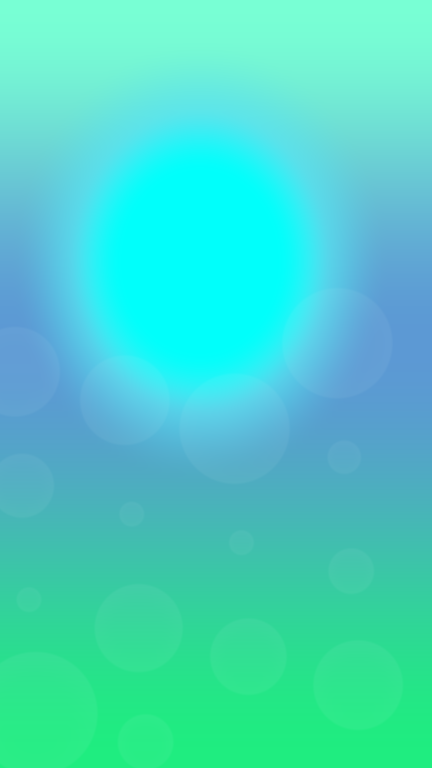
Give the GLSL for this background, as a WebGL 1 fragment shader.

```glsl
precision highp float;
// A soft cyan oval glowing over a mint, blue and green vertical gradient,
// with faint translucent discs drifting through the lower part.
// Gradient and glow use smoothsteps; a loop lays the discs out in slanted rows.

uniform vec2 u_resolution;

#define MINT vec3(0.47, 1.0, 0.83)
#define BLUE vec3(0.36, 0.60, 0.83)
#define GREEN vec3(0.12, 0.93, 0.50)
#define HALO vec3(0.33, 0.90, 0.95)
#define CORE vec3(0.0, 1.0, 0.985)
#define GLOW_CENTER vec2(0.463, 0.659)
#define GLOW_RADIUS vec2(0.294, 0.193)
#define DISC_COUNT 15
#define DISC_ALPHA 0.065
#define ASPECT 1.77778

const float TAU = 6.28319;

// Vertical backdrop; depth runs from 0 at the top to 1 at the bottom
vec3 backdrop(float depth) {
    vec3 color = mix(MINT, BLUE, smoothstep(0.0, 0.44, depth));
    return mix(color, GREEN, smoothstep(0.46, 1.0, depth));
}

// Wide halo with a saturated core
vec3 addGlow(vec3 color, vec2 uv) {
    float r = length((uv - GLOW_CENTER) / GLOW_RADIUS);
    color = mix(color, HALO, 1.0 - smoothstep(0.75, 1.5, r));
    return mix(color, CORE, 1.0 - smoothstep(0.6, 1.05, r));
}

// Disc center in uv: columns advance by about a quarter while rows descend
vec2 discCenter(float i) {
    return vec2(fract(0.035 + 0.254 * i), 0.516 - 0.0371 * i);
}

// Disc radius in canvas widths: a slow swell with a quicker ripple
float discRadius(float i) {
    float swell = cos(TAU * (i - 0.5) / 11.0);
    float ripple = cos(TAU * (i - 13.0) / 2.5);
    return max(0.03, 0.068 + 0.05 * swell - 0.035 * ripple);
}

// Coverage of one disc, slightly brighter toward its rim
float disc(vec2 uv, float i) {
    float radius = discRadius(i);
    float r = length((uv - discCenter(i)) * vec2(1.0, ASPECT));
    float fill = 1.0 - smoothstep(radius - 0.005, radius + 0.002, r);
    return fill * mix(0.75, 1.0, smoothstep(0.5, 1.0, r / radius));
}

void main() {
    vec2 uv = gl_FragCoord.xy / u_resolution;
    vec3 color = addGlow(backdrop(1.0 - uv.y), uv);

    // Translucent discs
    for (int n = 0; n < DISC_COUNT; n++) {
        color = mix(color, vec3(0.85, 0.95, 0.95), DISC_ALPHA * disc(uv, float(n) - 1.0));
    }
    gl_FragColor = vec4(color, 1.0);
}
```
